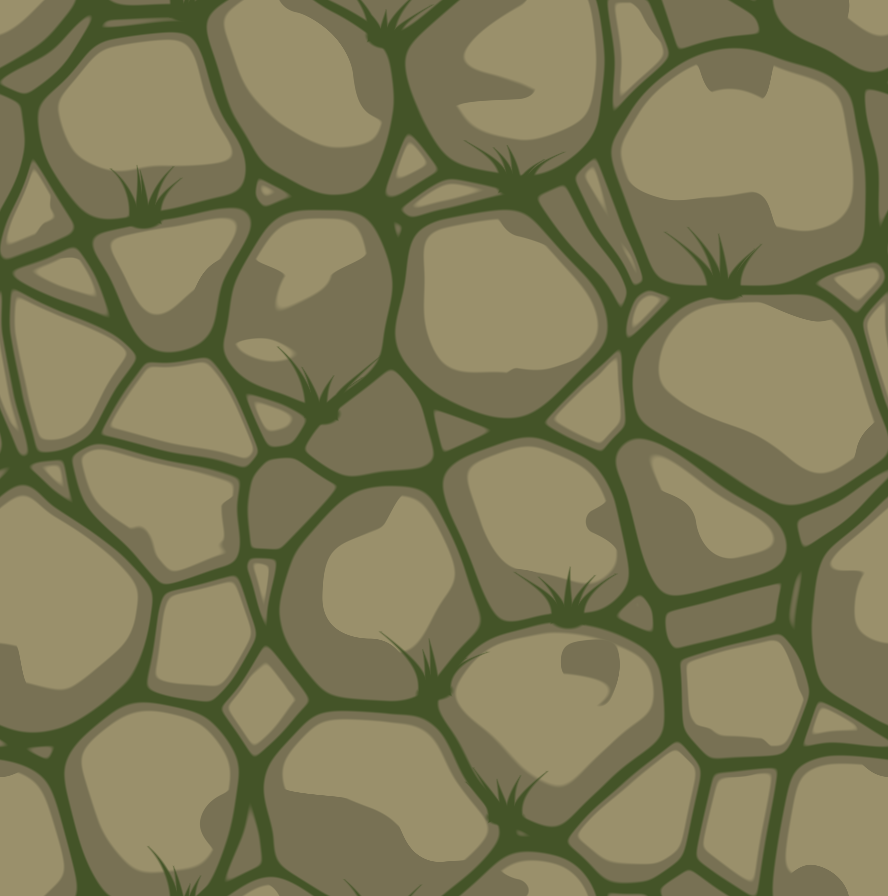
Give the GLSL for this texture, as a Shadertoy shader.

```glsl
const vec3 FACE_COLOR  = vec3(0.605, 0.565, 0.42);
const vec3 SHADE_COLOR = vec3(0.47, 0.445, 0.33);
const vec3 MOSS_COLOR  = vec3(0.265, 0.33, 0.155);

const float GRID = 8.0;            // sites per tile side; lengths below are in grid cells
const float BLOCK = 2.0;           // each block of sites holds one large stone
const float GAP = 0.045;           // half width of the joints
const float WARP = 0.10;           // bend of the stone outlines
const float RIM = 0.075;           // thin shade around each face
const float SHADE_DEPTH = 0.36;    // thick shade on the lower side
const float NOTCH_DEPTH = 0.30;    // bites of shade into large faces
const float SOFTNESS = 0.014;
const float TUFT_SHARE = 0.55;
const float TUFT_REACH = 1.4;

struct Stone {
    vec2 center;    // relative to the sampled point
    float weight;
    float seed;
    float edge;     // rounded distance to the outline
    float face;     // rounded distance to the lit face outline
    vec2 toEdge;    // step to the nearest straight edge
};

// Integer hash of a lattice point
vec2 hash2(vec2 cell, uint salt) {
    uvec2 v = uvec2(ivec2(cell)) * 1664525u + 1013904223u + salt * 747796405u;
    v.x += v.y * 1664525u;
    v.y += v.x * 1664525u;
    v ^= v >> 16u;
    v.x += v.y * 1664525u;
    v.y += v.x * 1664525u;
    v ^= v >> 16u;
    return vec2(v & 65535u) / 65536.0;
}

// Smooth value noise that wraps after a whole period
vec2 noise2(vec2 p, float period, uint salt) {
    vec2 i = floor(p), f = fract(p);
    f = f * f * (3.0 - 2.0 * f);
    vec2 a = hash2(mod(i, period), salt);
    vec2 b = hash2(mod(i + vec2(1, 0), period), salt);
    vec2 c = hash2(mod(i + vec2(0, 1), period), salt);
    vec2 d = hash2(mod(i + vec2(1, 1), period), salt);
    return mix(mix(a, b, f.x), mix(c, d, f.x), f.y);
}

vec2 largeCell(vec2 block) {
    vec2 pick = floor(hash2(mod(block, GRID / BLOCK), 1u) * BLOCK);
    return block * BLOCK + pick;
}

// Site position in xy, weight in z
vec3 site(vec2 cell) {
    vec2 wrapped = mod(cell, GRID);
    bool large = distance(cell, largeCell(floor(cell / BLOCK))) < 0.5;
    float size = hash2(wrapped, 3u).x;
    float weight = large ? mix(0.7, 1.45, size) : 0.25 * size;
    return vec3(cell + 0.1 + 0.8 * hash2(wrapped, 2u), weight);
}

// Weighted Voronoi cell around p
Stone findStone(vec2 p, float rough) {
    Stone s;
    vec2 base = floor(p);
    float best = 1e5;
    for (int y = -2; y <= 2; y++)
    for (int x = -2; x <= 2; x++) {
        vec2 cell = base + vec2(x, y);
        vec3 c = site(cell);
        vec2 r = c.xy - p;
        float power = dot(r, r) - c.z;
        if (power < best) {
            best = power;
            s.center = r;
            s.weight = c.z;
            s.seed = hash2(mod(cell, GRID), 4u).x;
        }
    }

    float bigness = smoothstep(0.0, 0.8, s.weight);
    float rounding = mix(0.02, 0.07, bigness);
    vec2 shadeDir = normalize(vec2(1.6 * (s.seed - 0.5), -1.0));
    float notch = NOTCH_DEPTH * smoothstep(0.62, 0.78, rough);
    float nearest = 1e5, edgeSum = 0.0, faceSum = 0.0;
    for (int y = -2; y <= 2; y++)
    for (int x = -2; x <= 2; x++) {
        vec3 c = site(base + vec2(x, y));
        vec2 r = c.xy - p, across = r - s.center;
        float span = length(across);
        if (span < 0.001) continue;
        vec2 normal = across / span;
        float d = (dot(r, r) - c.z - best) / (2.0 * span);
        if (d < nearest) { nearest = d; s.toEdge = normal * d; }
        float lower = max(dot(normal, shadeDir), 0.0);
        float depth = SHADE_DEPTH * lower * lower * (0.5 + rough) + notch;
        float inset = RIM * mix(0.5, 1.0, bigness) + depth * mix(0.12, 1.0, bigness);
        edgeSum += exp(-d / rounding);
        faceSum += exp((inset - d) / rounding);
    }
    s.edge = -rounding * log(edgeSum);
    s.face = -rounding * log(faceSum);
    return s;
}

// Distance to a fan of curved blades on a small mound
float tuft(vec2 v, vec2 seed) {
    float d = (length(v * vec2(0.55, 1.0)) - 0.09) * 0.9;
    for (int k = -2; k <= 2; k++) {
        vec2 rnd = hash2(seed + vec2(k + 2, 0), 7u);
        float height = mix(0.22, 0.56, rnd.x);
        float lean = 0.16 * float(k) + 0.24 * (rnd.y - 0.5);
        float t = clamp(v.y / height, 0.0, 1.0);
        float slope = 2.0 * lean * t / height;
        float side = abs(v.x - 0.05 * float(k) - lean * t * t) - 0.055 * (1.0 - t);
        float blade = max(side / sqrt(1.0 + slope * slope), max(v.y - height, -v.y - 0.05));
        d = min(d, blade);
    }
    return d;
}

// Tufts rooted in the joints below the large stones
float grass(vec2 p) {
    float d = 1e5;
    vec2 base = floor(p / BLOCK);
    for (int y = -1; y <= 2; y++)
    for (int x = -1; x <= 1; x++) {
        vec2 block = base + vec2(x, y);
        vec2 id = mod(block, GRID / BLOCK);
        vec2 rnd = hash2(id, 5u);
        vec2 root = site(largeCell(block)).xy + vec2(rnd.y - 0.5, -0.9);
        if (rnd.x > TUFT_SHARE || distance(p, root) > TUFT_REACH) continue;
        root += findStone(root, 0.5).toEdge;
        d = min(d, tuft(p - root, id * 8.0));
    }
    return d;
}

void mainImage(out vec4 fragColor, in vec2 fragCoord) {
    vec2 p = fragCoord / iResolution.xy * GRID;
    float soft = max(SOFTNESS, 0.75 * GRID / iResolution.y);

    vec2 bend = noise2(p * 2.0, GRID * 2.0, 11u);
    vec2 rough = noise2(p * 1.5, GRID * 1.5, 12u);
    p += WARP * (bend - 0.5);

    Stone s = findStone(p, rough.x);
    float gap = GAP * (0.7 + 0.6 * rough.y);
    bool dullPebble = s.weight < 0.3 && s.seed > 0.8;
    float lit = dullPebble ? 0.0 : smoothstep(-soft, soft, s.face - gap);
    float stone = smoothstep(-soft, soft, s.edge - gap);
    stone *= smoothstep(-soft, soft, grass(p));

    vec3 color = mix(SHADE_COLOR, FACE_COLOR, lit);
    fragColor = vec4(mix(MOSS_COLOR, color, stone), 1.0);
}
```
